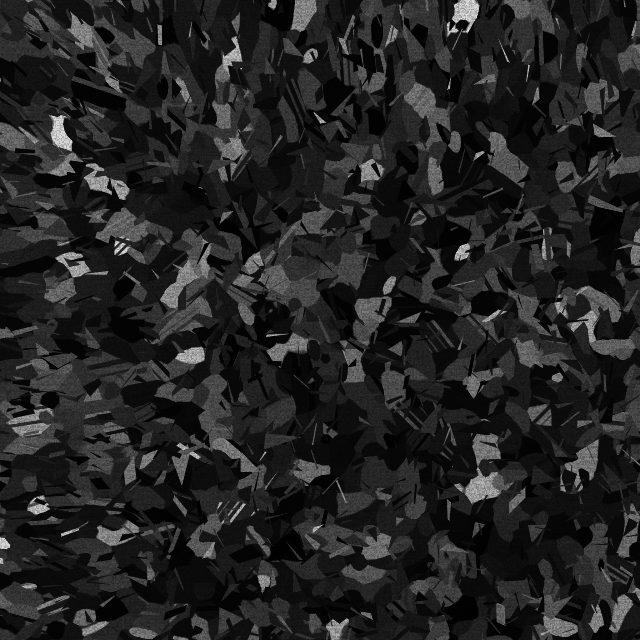
Reproduce this texture procedurally as a Shadertoy shader.

```glsl
// Polished metal section: dark angular crystal grains with straight twin bands.
// Cellular noise with a rotated, stretched polygonal metric per cell makes the
// grains; layered sines make the twins; chips and needles are scattered on top.

const float PI = 3.14159265;
const float GRAIN_GRID = 30.0;    // cells across the canvas, per layer
const float CHIP_GRID = 38.0;
const float NEEDLE_GRID = 42.0;
const float SOFTNESS = 0.0009;    // edge width in canvas units

struct Grain {
    float dist;   // scaled distance to the grain seed
    vec2 local;   // position along and across the grain axis
    vec2 cell;
};

vec3 hash3(vec2 cell, float seed) {
    vec3 p = fract(cell.xyx * vec3(0.1031, 0.1030, 0.0973) + seed * 0.137);
    p += dot(p, p.yxz + 33.33);
    return fract((p.xxy + p.yzz) * p.zyx);
}

vec2 rotate(vec2 p, float angle) {
    float c = cos(angle), s = sin(angle);
    return vec2(c * p.x + s * p.y, c * p.y - s * p.x);
}

// Growth pull from the left edge (x) and from the top edge (y)
vec2 growthPull(vec2 p) {
    return vec2(smoothstep(0.42, 0.0, p.x), smoothstep(0.62, 1.0, p.y));
}

float growthAngle(vec2 p, float random) {
    vec2 pull = growthPull(p);
    float spread = mix(1.0, 0.25, max(pull.x, pull.y));
    return atan(-pull.y, pull.x + 0.001) + (random - 0.5) * PI * spread;
}

// Exponential spread of brightness: many dark grains, few bright ones
float grainTone(float random) {
    return 0.006 - 0.135 * log(1.0 - 0.995 * random);
}

// Skewed polygonal norm, which keeps the grain borders straight and angular
float facetNorm(vec2 p, float skew) {
    p.x += skew * p.y;
    p = abs(p);
    return max(max(p.x, p.y), 0.74 * (p.x + p.y));
}

// Finds the nearest and the second nearest grain
void findGrains(vec2 p, float grid, out Grain first, out Grain second) {
    first = Grain(1e3, vec2(0.0), vec2(0.0));
    second = first;
    vec2 home = floor(p * grid);
    for (int y = -3; y <= 3; y++) {
        for (int x = -3; x <= 3; x++) {
            vec2 cell = home + vec2(x, y);
            vec3 place = hash3(cell, 1.0);
            vec3 form = hash3(cell, 2.0);
            vec2 seed = (cell + place.xy) / grid;
            vec2 local = rotate(p - seed, growthAngle(seed, place.z));
            float stretch = mix(1.0, 1.7, form.x);
            float size = mix(0.5, 1.5, form.y);
            vec2 scaled = local * vec2(1.0 / stretch, stretch) / size;
            Grain g = Grain(facetNorm(scaled, form.z - 0.5), local, cell);
            if (g.dist < first.dist) {
                second = first;
                first = g;
            } else if (g.dist < second.dist) {
                second = g;
            }
        }
    }
}

// Grain tone, crossed by uneven straight twin bands in some grains
float shadeGrain(Grain g, float twinShare) {
    vec3 tones = hash3(g.cell, 3.0);
    vec3 bands = hash3(g.cell, 4.0);
    float freq = mix(200.0, 620.0, bands.x);
    float v = g.local.y * freq;
    float wave = sin(v + bands.y * 6.0) + sin(v * 0.43 + bands.z * 6.0);
    float blur = freq * SOFTNESS;
    float twin = smoothstep(-blur, blur, wave - 0.8);
    twin *= step(tones.z, twinShare);
    return mix(grainTone(tones.x), grainTone(tones.y), twin);
}

// Lays tapered, obliquely cut shards over the tone; widths are in cell units
float addShards(float tone, vec2 p, float grid, float share, vec2 widths, float seedId) {
    vec2 home = floor(p * grid);
    for (int y = -1; y <= 1; y++) {
        for (int x = -1; x <= 1; x++) {
            vec2 cell = home + vec2(x, y);
            vec3 place = hash3(cell, seedId);
            vec3 form = hash3(cell, seedId + 1.3);
            vec3 look = hash3(cell, seedId + 2.6);
            vec2 seed = (cell + place.xy) / grid;
            vec2 q = rotate(p - seed, growthAngle(seed, place.z));
            float halfLength = mix(0.25, 0.8, form.x) / grid;
            float halfWidth = mix(widths.x, widths.y, form.y * form.y) / grid;
            float taper = (look.z - 0.5) * 2.0 * halfWidth / halfLength;
            float slant = (look.y - 0.5) * 2.0;
            float ends = abs(q.x + q.y * slant) - halfLength;
            float d = max(ends, abs(q.y) + q.x * taper - halfWidth);
            float cover = smoothstep(SOFTNESS, -SOFTNESS, d) * step(form.z, share);
            tone = mix(tone, grainTone(look.x), cover);
        }
    }
    return tone;
}

// Fine speckle and faint horizontal polishing lines
float surfaceGain(vec2 p) {
    float speckle = hash3(floor(p * 512.0), 8.0).x - 0.5;
    float lines = sin(p.y * 850.0 + 2.0 * sin(p.x * 17.0)) * sin(p.y * 310.0 + p.x * 9.0);
    return 1.0 + 0.36 * speckle + 0.06 * lines;
}

void mainImage(out vec4 fragColor, in vec2 fragCoord) {
    vec2 uv = fragCoord / iResolution.y;

    Grain first, second;
    findGrains(uv, GRAIN_GRID, first, second);
    float inside = smoothstep(0.0, 1.8 * SOFTNESS, second.dist - first.dist);
    float own = shadeGrain(first, 0.3);
    float tone = mix(0.5 * (own + shadeGrain(second, 0.3)), own, inside);
    tone = addShards(tone, uv, CHIP_GRID, 0.3, vec2(0.12, 0.45), 11.0);
    tone = addShards(tone, uv, NEEDLE_GRID, 0.4, vec2(0.035, 0.14), 17.0);

    vec2 pull = growthPull(uv);
    tone *= surfaceGain(uv) * (0.94 + 0.25 * max(pull.x, pull.y));
    fragColor = vec4(vec3(clamp(tone, 0.0, 0.85)), 1.0);
}
```
